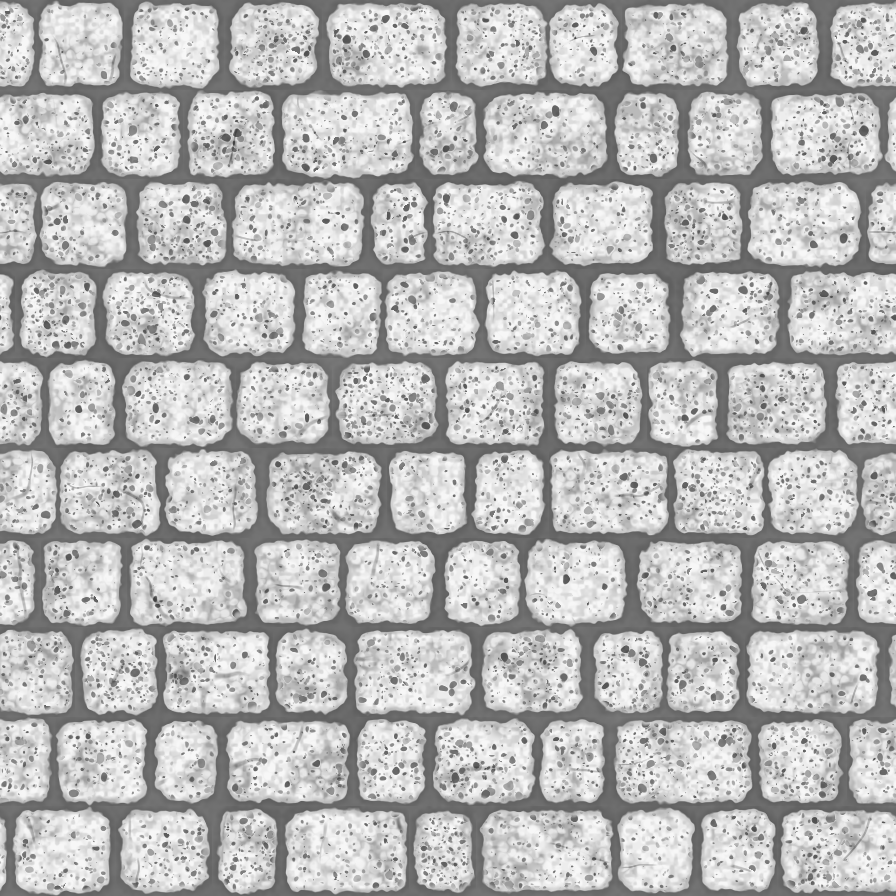
Give the GLSL for this texture map, as a WebGL 1 fragment shader.

```glsl
precision highp float;
// Rows of worn, pale cobbles with rounded corners set in dark mortar.
// Each row splits into stones of jittered width; a rounded-box distance gives
// the outline, and tiling noise and scattered grains give pits and stains.

#define ROWS 10.0
#define STONES 9.0
#define WIDTH_JITTER 0.50
#define HALF_HEIGHT 0.452
#define EDGE_WOBBLE 0.055
#define RIM_WIDTH 0.065
#define PIT_DENSITY 0.46
#define PIT_DARKNESS 0.62
#define FACE_TONE 0.97
#define RIM_TONE 0.66
#define MORTAR_DARK 0.36
#define MORTAR_LIGHT 0.46

uniform vec2 u_resolution;

vec2 hash2(vec2 p) {
    vec3 q = fract(p.xyx * vec3(0.1031, 0.1030, 0.0973));
    q += dot(q, q.yzx + 33.33);
    return fract((q.xx + q.yz) * q.zy);
}

// Value noise that tiles over the canvas when freq is a whole number.
float noise(vec2 p, float freq) {
    p *= freq;
    vec2 cell = floor(p), f = fract(p);
    f = f * f * (3.0 - 2.0 * f);
    float period = ROWS * freq;
    vec2 lo = mod(cell, period), hi = mod(cell + 1.0, period);
    float a = hash2(lo + freq).x;
    float b = hash2(vec2(hi.x, lo.y) + freq).x;
    float c = hash2(vec2(lo.x, hi.y) + freq).x;
    float d = hash2(hi + freq).x;
    return mix(mix(a, b, f.x), mix(c, d, f.x), f.y);
}

// x: distance to the nearest grain centre, y: darkness of pits.
vec2 grains(vec2 p, float freq, float density, float pixel) {
    p *= freq;
    vec2 cell = floor(p), f = fract(p);
    float nearest = 1.0, pit = 0.0, soft = max(pixel * freq * 0.7, 0.04);
    for (int j = -1; j <= 1; j++) {
        for (int i = -1; i <= 1; i++) {
            vec2 o = vec2(float(i), float(j));
            vec2 id = mod(cell + o, ROWS * freq);
            vec2 place = hash2(id + freq * 3.0);
            vec2 look = hash2(id + 57.0 + freq);
            vec2 away = (o + place - f) * vec2(1.0, mix(0.8, 1.3, place.y));
            float dist = length(away);
            float radius = mix(0.11, 0.43, look.x * look.x);
            float present = step(look.y, density);
            float cover = 1.0 - smoothstep(radius - soft, radius + soft, dist);
            nearest = min(nearest, dist);
            pit = max(pit, present * cover * mix(0.35, 1.0, place.x));
        }
    }
    return vec2(nearest, pit);
}

float jointAt(float index, float row) {
    float h = hash2(vec2(mod(index, STONES) + 3.0, row * 7.0 + 11.0)).x;
    return index + (h - 0.5) * WIDTH_JITTER;
}

float roundedBox(vec2 p, vec2 halfSize, float radius) {
    vec2 q = abs(p) - halfSize + radius;
    return length(max(q, 0.0)) + min(max(q.x, q.y), 0.0) - radius;
}

void main() {
    vec2 p = gl_FragCoord.xy / u_resolution * ROWS;
    float pixel = ROWS / min(u_resolution.x, u_resolution.y);

    // Find the stone between two jittered joints
    float row = floor(p.y);
    float x = p.x * STONES / ROWS + 0.5 * mod(row, 2.0) + 0.35 * hash2(vec2(row, 5.0)).x;
    float index = floor(x);
    if (x < jointAt(index, row)) index -= 1.0;
    else if (x >= jointAt(index + 1.0, row)) index += 1.0;
    vec2 id = vec2(mod(index, STONES), row);
    vec2 shape = hash2(id + 19.0), wear = hash2(id * 3.0 + 41.0);
    float left = jointAt(index, row) * ROWS / STONES + mix(0.035, 0.09, shape.x);
    float right = jointAt(index + 1.0, row) * ROWS / STONES - mix(0.035, 0.09, shape.y);

    // Rounded outline with a chipped edge
    vec2 local = vec2(x * ROWS / STONES - 0.5 * (left + right), p.y - row - 0.5);
    vec2 halfSize = vec2(0.5 * (right - left), HALF_HEIGHT - 0.015 * wear.x);
    float d = roundedBox(local, halfSize, mix(0.13, 0.23, wear.y));
    float chips = noise(p, 8.0) + 0.6 * noise(p, 19.0) - 0.8;
    d += chips * EDGE_WOBBLE;

    // Pits gather in stained patches
    float stain = 0.6 * noise(p, 2.0) + 0.4 * noise(p, 5.0);
    float density = PIT_DENSITY * (0.35 + 1.3 * smoothstep(0.25, 0.8, stain)) * mix(0.7, 1.25, shape.x);
    vec2 warped = p + 0.035 * vec2(noise(p, 13.0), noise(p, 14.0));
    vec2 coarse = grains(warped, 9.0, density, pixel);
    vec2 fine = grains(warped, 17.0, density, pixel);
    float pits = max(coarse.y, fine.y * 0.85);

    // Pale face: mottling, lichen rings, fine grain and hairline cracks
    float patchy = smoothstep(0.4, 0.75, noise(p, 3.0) * 0.6 + noise(p, 7.0) * 0.4 + 0.12 * (wear.x - 0.5));
    float ring = smoothstep(0.3, 0.65, coarse.x);
    float face = FACE_TONE - 0.07 * patchy - ring * mix(0.04, 0.17, patchy);
    face -= 0.11 * smoothstep(0.35, 0.9, noise(p, 22.0));
    float vein = abs(noise(p + 0.06 * noise(p, 6.0), 1.0) - mix(0.35, 0.65, wear.y));
    float crack = 1.0 - smoothstep(0.003, 0.003 + pixel, vein);
    face -= 0.22 * crack * smoothstep(0.45, 0.65, noise(p, 4.0));
    face *= 1.0 - PIT_DARKNESS * pits;

    // Worn grey rim around the face
    float rim = 1.0 - smoothstep(0.15, 1.0, -d / RIM_WIDTH);
    float rimTone = RIM_TONE + 0.2 * noise(p, 11.0);
    float stone = mix(face, rimTone, rim * 0.85);

    // Smooth mortar, darker in tight joints
    float cloud = 0.65 * noise(p, 1.0) + 0.35 * noise(p, 3.0);
    float mortar = mix(MORTAR_DARK, MORTAR_LIGHT, 0.65 * cloud + 0.45 * smoothstep(0.0, 0.1, d));
    mortar += 0.02 * (noise(p, 20.0) - 0.5);

    float inside = 1.0 - smoothstep(-0.7 * pixel, 0.7 * pixel + 0.008, d);
    gl_FragColor = vec4(vec3(mix(mortar, stone, inside)), 1.0);
}
```
